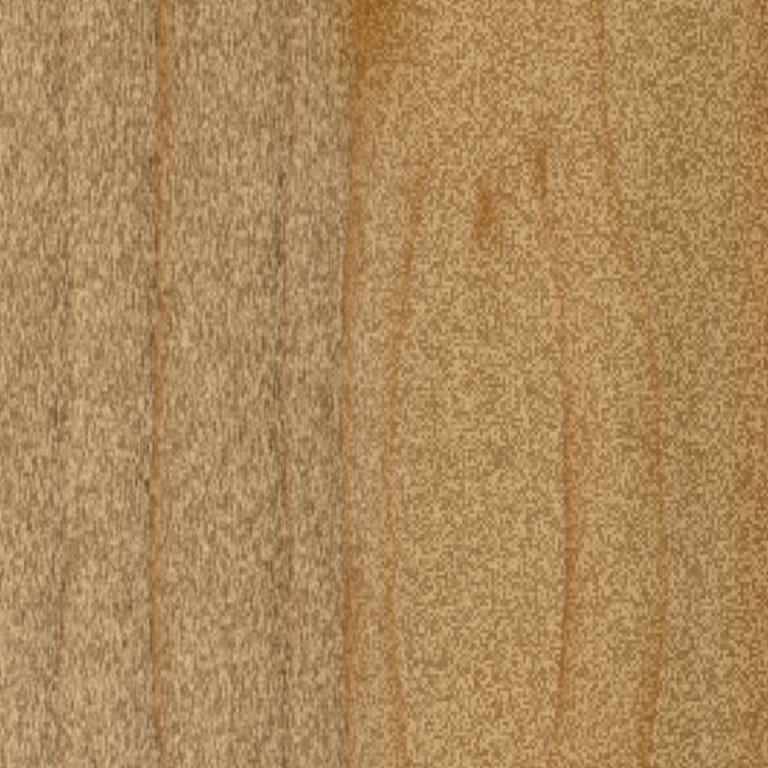
Reproduce this texture procedurally as a WebGL 2 fragment shader.

```glsl
#version 300 es
precision highp float;
// Planed softwood board: long straight seams on the left, nested growth-ring
// arches on the right, all under a fine speckle that stretches into vertical
// fibres towards the left. Seams are distance profiles, the rest value noise.

uniform vec2 u_resolution;
out vec4 fragColor;

float hash(vec2 cell) {
    uvec2 q = uvec2(ivec2(cell)) * uvec2(1597334673u, 3812015801u);
    uint n = (q.x ^ q.y) * 1597334673u;
    n = (n ^ (n >> 15)) * 2246822519u;
    return float((n ^ (n >> 13)) >> 8) / 16777216.0;
}

float noise(vec2 p) {
    vec2 cell = floor(p), f = p - cell;
    f = f * f * (3.0 - 2.0 * f);
    return mix(mix(hash(cell), hash(cell + vec2(1, 0)), f.x),
               mix(hash(cell + vec2(0, 1)), hash(cell + vec2(1, 1)), f.x), f.y);
}

float fbm(vec2 p) {
    float sum = 0.0, amp = 0.5;
    for (int i = 0; i < 4; i++) {
        sum += amp * noise(p);
        p = p * 2.03 + 17.0;
        amp *= 0.5;
    }
    return sum / 0.9375;
}

// Crisp on the side where d < 0, fading out over the given width on the other.
float seam(float d, float width) {
    return smoothstep(-0.005, 0.002, d) * exp(-max(d, 0.0) / width);
}

void main() {
    vec2 uv = gl_FragCoord.xy / u_resolution;
    float x = uv.x + 0.007 * (fbm(uv * vec2(45.0, 9.0)) - 0.5);
    float y = uv.y;
    float leftSide = 1.0 - smoothstep(0.40, 0.58, uv.x);

    // Straight seams, every second one strong, with greyer wood before each
    float resin = 0.0, shade = 0.0;
    for (int i = 0; i < 4; i++) {
        float id = float(i);
        float strong = float(i % 2);
        float path = 0.08 + 0.122 * id + 0.045 * float(i == 2)
                   + 0.030 * (fbm(vec2(id * 9.0 + 3.0, y * 3.5)) - 0.5)
                   + 0.010 * id * (y - 0.45) * (y - 0.1);
        float d = x - path;
        float swell = noise(vec2(id * 5.0 + 40.0, y * 6.0));
        float width = mix(0.004, 0.007, strong) + 0.010 * strong * swell;
        if (i == 3) width += 0.014 * smoothstep(0.65, 0.95, y);
        resin = max(resin, seam(d, width) * mix(0.38, 0.80, strong) * (0.65 + 0.4 * swell));
        shade += exp(-max(-d, 0.0) / 0.04) * (1.0 - smoothstep(-0.004, 0.004, d));
    }

    // Inner arch: an oval ring whose two flanks fade out near the top
    float axis = 0.625 + 0.025 * (fbm(vec2(71.0, y * 4.0)) - 0.5);
    float height = (y - 0.33) / 0.56;
    float halfWidth = 0.118 * sqrt(max(1.0 - height * height, 0.0));
    float flank = x < axis ? 0.62 : 0.85;
    float patchy = smoothstep(0.18, 0.65, noise(vec2(x < axis ? 83.0 : 91.0, y * 7.0)));
    float inner = halfWidth - abs(x - axis);
    resin = max(resin, seam(-inner + 0.004, 0.012) * flank * (0.45 + 0.55 * patchy)
                       * smoothstep(0.87, 0.78, y));

    // Outer ring, seen on the right only
    float outer = 0.782 + 0.078 * smoothstep(0.9, 0.42, y) - 0.012 * smoothstep(0.3, 0.0, y)
                + 0.030 * (fbm(vec2(113.0, y * 5.0)) - 0.5);
    float swell = noise(vec2(131.0, y * 7.0));
    resin = max(resin, seam(outer - x, 0.004 + 0.012 * swell) * (0.50 + 0.30 * swell));

    // Ragged fingers hanging from the crown of the inner arch
    float crown = smoothstep(0.09, 0.05, abs(uv.x - 0.66))
                * smoothstep(0.64, 0.72, y) * smoothstep(0.87, 0.79, y);
    float finger = fbm(vec2(x * 27.0 + 6.0, y * 6.0));
    resin = max(resin, crown * smoothstep(0.50, 0.72, finger) * 0.75);

    // Base wood: greyer left, golden middle, olive then brown right edge
    vec3 wood = mix(vec3(0.705, 0.560, 0.375), vec3(0.695, 0.568, 0.410), leftSide);
    wood = mix(wood, vec3(0.665, 0.528, 0.342), smoothstep(0.76, 0.88, uv.x));
    wood = mix(wood, vec3(0.640, 0.470, 0.275), 0.8 * smoothstep(0.93, 1.0, uv.x));
    wood -= vec3(0.052, 0.047, 0.040) * min(shade, 1.0);
    wood += 0.050 * (fbm(uv * vec2(28.0, 2.0) + 5.0) - 0.5);
    wood += vec3(0.035, 0.045, 0.060) * (fbm(uv * vec2(5.0, 3.0) + 50.0) - 0.5);

    // Golden stain spreading from the top edge
    vec2 stain = (uv - vec2(0.485, 1.0)) / vec2(0.055, 0.13);
    wood = mix(wood, vec3(0.610, 0.420, 0.185), 0.7 * exp(-dot(stain, stain)));
    wood = mix(wood, vec3(0.600, 0.395, 0.175), clamp(resin, 0.0, 1.0));

    // Speckle, drawn out into fibres on the left, with short dark pores
    float speckle = noise(uv * vec2(265.0, 225.0)) - 0.5;
    float fibre = noise(uv * vec2(275.0, 105.0) + 400.0) - 0.5;
    float grain = mix(speckle, 0.55 * speckle + 0.80 * fibre, leftSide);
    wood += vec3(0.255, 0.260, 0.255) * grain * (1.0 - 0.55 * resin);
    float pore = smoothstep(0.68, 0.95, noise(uv * vec2(300.0, 38.0) + 900.0));
    wood -= vec3(0.10, 0.10, 0.09) * pore * leftSide * (0.35 + 0.65 * min(shade, 1.0));

    fragColor = vec4(clamp(wood, 0.0, 1.0), 1.0);
}
```
